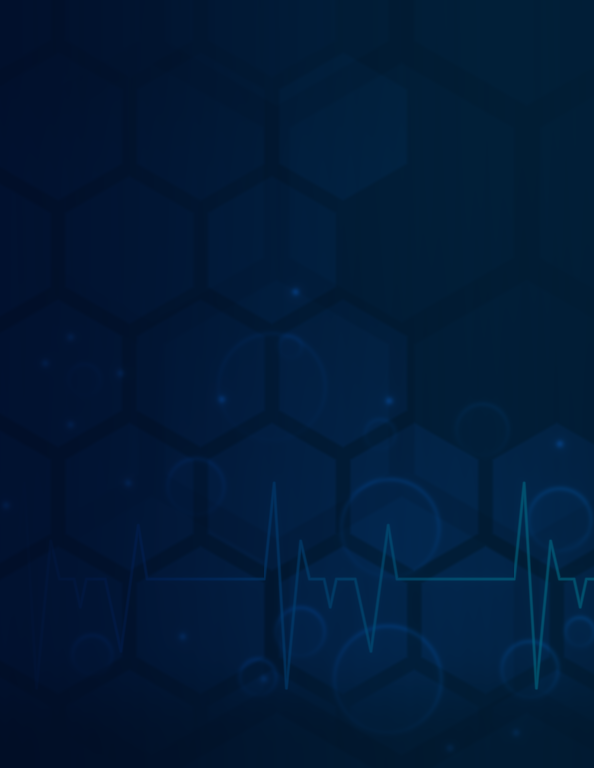
This background is drawn by a Shadertoy shader. Its source:

```glsl
// Dark blue medical backdrop: layered hexagons, bokeh rings, sparks and a pulse trace.

// Offset from the nearest centre of a pointy-top hexagonal lattice
vec2 hexOffset(vec2 p, float spacing) {
    vec2 cell = spacing * vec2(1.0, 1.7320508);
    vec2 a = mod(p + 0.5 * cell, cell) - 0.5 * cell;
    vec2 b = mod(p, cell) - 0.5 * cell;
    return dot(a, a) < dot(b, b) ? a : b;
}

// Soft-edged hexagon with the given inner radius
float hexMask(vec2 d, float radius) {
    d = abs(d);
    float edge = max(d.x, dot(d, vec2(0.5, 0.8660254))) - radius;
    return 1.0 - smoothstep(-0.3, 0.3, edge);
}

float segmentDistance(vec2 p, vec2 a, vec2 b) {
    vec2 ab = b - a;
    return length(p - a - ab * clamp(dot(p - a, ab) / dot(ab, ab), 0.0, 1.0));
}

// Distance to the repeating heartbeat line
float pulseDistance(vec2 p) {
    vec2 beat[13] = vec2[13](
        vec2(0, 0), vec2(1.3, 12.5), vec2(2.9, -14.2), vec2(4.75, 4.95),
        vec2(5.9, 0), vec2(7.8, 0), vec2(8.6, -3.65), vec2(9.4, 0),
        vec2(11.85, 0), vec2(13.9, -9.4), vec2(16.15, 7), vec2(17.3, 0),
        vec2(32.55, 0));
    vec2 q = vec2(mod(p.x - 34.4, 32.55), p.y - 24.6);
    float d = 100.0;
    for (int i = 0; i < 12; i++) d = min(d, segmentDistance(q, beat[i], beat[i + 1]));
    return d;
}

// Rim light and faint body of the bokeh rings
float ringLight(vec2 p) {
    vec3 rings[14] = vec3[14](
        vec3(35.4, 49.6, 7), vec3(50.8, 31.2, 6.4), vec3(50.5, 11.5, 7),
        vec3(72.9, 32.3, 4.1), vec3(62.8, 44, 3.4), vec3(39.1, 17.7, 3.2),
        vec3(69, 12.8, 3.7), vec3(75.5, 17.7, 1.9), vec3(33.6, 11.8, 2.4),
        vec3(12, 14.7, 2.6), vec3(11, 50.5, 2.1), vec3(37.8, 54.8, 1.5),
        vec3(49.5, 43.4, 2), vec3(25.5, 36.6, 3.7));
    float light = 0.0;
    for (int i = 0; i < 14; i++) {
        vec2 d = p - rings[i].xy;
        float edge = length(d) - rings[i].z;
        float side = 0.6 + 0.4 * sin(atan(d.y, d.x) + 0.2);
        float rim = exp(-edge * edge * 7.0) + 0.25 * exp(-abs(edge) * 1.8);
        float body = 0.22 * (1.0 - smoothstep(-0.3, 0.2, edge));
        // Rings above the pulse are fainter
        float strength = mix(0.62, 0.3, smoothstep(33.0, 42.0, rings[i].y));
        strength *= smoothstep(-25.0, 45.0, rings[i].x);
        light += (rim * side + body) * strength;
    }
    return light;
}

// Small glowing points
float sparkLight(vec2 p) {
    vec2 sparks[14] = vec2[14](
        vec2(38.5, 62), vec2(28.9, 48), vec2(50.7, 47.8), vec2(72.9, 42.2),
        vec2(16.7, 37.1), vec2(15.7, 51.4), vec2(9.2, 56.1), vec2(5.9, 52.7),
        vec2(9.2, 44.7), vec2(0.8, 34.2), vec2(23.8, 17.1), vec2(67.2, 4.6),
        vec2(34.4, 11.6), vec2(58.6, 2.6));
    float light = 0.0;
    for (int i = 0; i < 14; i++) {
        vec2 d = p - sparks[i];
        float strength = 0.35 + 0.5 * smoothstep(10.0, 40.0, sparks[i].x) * smoothstep(0.0, 35.0, sparks[i].y);
        light += strength * (exp(-dot(d, d) * 4.0) + 0.2 * exp(-dot(d, d) * 0.8));
    }
    return light;
}

void mainImage(out vec4 fragColor, in vec2 fragCoord) {
    // One unit is a hundredth of the canvas height
    vec2 p = 100.0 * fragCoord / iResolution.y;
    float across = fragCoord.x / iResolution.x;

    // Base gradient, greener towards the upper right
    vec3 color = mix(vec3(0.004, 0.058, 0.16), vec3(0.004, 0.106, 0.2), smoothstep(-0.05, 0.85, across));
    color += vec3(0.0, 0.008, 0.006) * across * smoothstep(45.0, 85.0, p.y);
    color *= 0.93 + 0.07 * smoothstep(0.0, 22.0, p.y);

    // Broad hexagons, clearest on the right
    float broad = hexMask(hexOffset(p - vec2(52.3, 74.9), 32.55), 14.6);
    color += vec3(0.0, 0.009, 0.016) * broad * smoothstep(0.0, 0.6, across) * smoothstep(1.25, 0.75, across);

    // Small hexagons, left out of the upper right and lit from the lower centre
    vec2 offset = hexOffset(p - vec2(35.4, 67.45), 18.55);
    vec2 center = p - offset;
    float present = max(step(center.x, 49.0), step(center.y, 43.0));
    float fill = hexMask(offset, 8.33) * present;
    vec2 fromGlow = (p - vec2(55.0, 28.0)) / vec2(32.0, 30.0);
    float glow = exp(-dot(fromGlow, fromGlow));
    float low = smoothstep(3.0, 16.0, p.y);
    float upper = 1.0 - 0.5 * smoothstep(75.0, 92.0, p.y);
    color += fill * low * upper * (vec3(0.001, 0.009, 0.024) + vec3(0.002, 0.017, 0.038) * glow);
    color += fill * broad * glow * low * vec3(0.001, 0.006, 0.014);
    vec2 fromCrest = (center - vec2(42.0, 77.0)) / vec2(10.0, 12.0);
    color += fill * exp(-dot(fromCrest, fromCrest)) * vec3(0.0, 0.011, 0.017);

    // Faint vertical streaks
    color *= 1.0 + 0.01 * sin(p.x * 2.1 + sin(p.x * 0.7)) * sin(p.x * 0.9 + p.y * 0.05);

    // Rings and sparks
    color += ringLight(p) * mix(vec3(0.0, 0.035, 0.11), vec3(0.0, 0.075, 0.14), across);
    color += sparkLight(p) * vec3(0.01, 0.09, 0.19);

    // Pulse trace, blue on the left and teal on the right
    float d = pulseDistance(p);
    vec3 trace = mix(vec3(0.0, 0.13, 0.38), vec3(0.0, 0.4, 0.5), smoothstep(0.15, 0.95, across));
    float visible = mix(0.12, 0.62, smoothstep(0.0, 0.5, across));
    visible *= smoothstep(0.02, 0.08, across);
    color = mix(color, trace, visible * (1.0 - smoothstep(0.04, 0.32, d)));
    color += trace * visible * 0.06 * exp(-d * 1.8);

    fragColor = vec4(color, 1.0);
}
```
